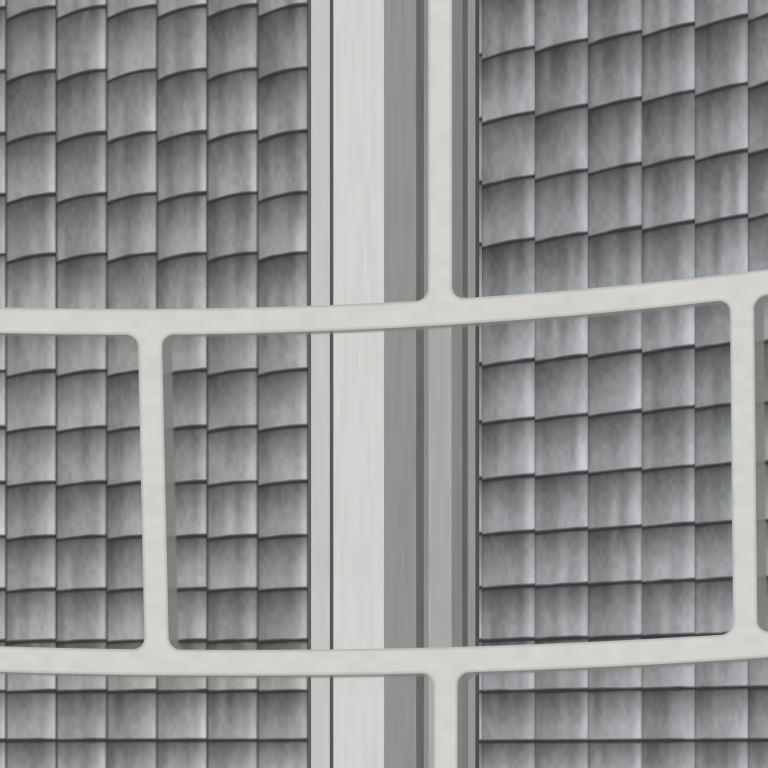
This pattern is drawn by a Shadertoy shader. Its source:

```glsl
// Curved shingle cladding in two panels, split by a ribbed post, behind a pale rounded frame.
// Shingles come from a column repeat and a quadratic row spacing that flattens downwards;
// the frame is a rounded union of bowed rails and bars. Units: percent of canvas, y down.

const float RAIL_HALF = 1.68;
const float BAR_HALF = 1.58;
const float FILLET = 1.6;
const vec2 FRAME_DEPTH = vec2(1.25, 0.3);      // visible side of the frame
const vec3 PAINT = vec3(0.825, 0.822, 0.808);
const vec3 FRAME_SIDE = vec3(0.50, 0.50, 0.495);

const vec2 LEFT_ORIGIN = vec2(40.1, 1.3);
const vec2 RIGHT_ORIGIN = vec2(62.7, 7.42);
const float LEFT_PITCH = 6.55;
const float RIGHT_PITCH = 6.95;
const vec2 LEFT_ROWS = vec2(8.33, 0.078);      // row height, shrink per row
const vec2 RIGHT_ROWS = vec2(8.46, 0.086);
const float LINE_TONE = 0.21;

// Left edge and tone of each strip of the post
const int STRIPS = 12;
const float STRIP_X[STRIPS] = float[](40.1, 40.5, 42.95, 43.4, 50.0, 54.2,
                                      55.2, 55.8, 58.8, 60.2, 60.9, 61.9);
const float STRIP_TONE[STRIPS] = float[](0.36, 0.77, 0.34, 0.82, 0.57, 0.40,
                                         0.55, 0.66, 0.52, 0.38, 0.58, 0.30);

float hash(vec2 p) {
    p = fract(p * vec2(0.1031, 0.1137));
    p += dot(p, p.yx + 33.33);
    return fract((p.x + p.y) * p.x * 17.0);
}

float noise(vec2 p) {
    vec2 i = floor(p), f = fract(p);
    f = f * f * (3.0 - 2.0 * f);
    return mix(mix(hash(i), hash(i + vec2(1, 0)), f.x),
               mix(hash(i + vec2(0, 1)), hash(i + vec2(1, 1)), f.x), f.y);
}

float cover(float d, float aa) { return 1.0 - smoothstep(-aa, aa, d); }

float roundUnion(float a, float b) {
    return max(FILLET, min(a, b)) - length(max(FILLET - vec2(a, b), 0.0));
}

// Signed distance to the rails and the staggered bars between them
float frameDistance(vec2 p) {
    float upper = 41.9 - 0.00075 * (p.x - 17.0) * (p.x - 17.0);
    float lower = 86.3 - 0.0005 * (p.x - 31.0) * (p.x - 31.0);
    float rails = min(abs(p.y - upper), abs(p.y - lower)) - RAIL_HALF;
    float bars = abs(p.x - 57.3);
    if (p.y > lower) bars = abs(p.x - 58.0);
    else if (p.y > upper) bars = min(abs(p.x - 19.5 - 0.022 * (p.y - 43.0)),
                                     abs(p.x - 96.6 - 0.01 * (p.y - 38.0)));
    return roundUnion(rails, bars - BAR_HALF);
}

// Tone of a shingle panel; slope tilts whole rows, tooth tilts each shingle
float shingles(vec2 p, vec2 origin, float pitch, vec2 rows, float slope, float tooth,
               float seam, float aa) {
    float column = (p.x - origin.x) / pitch;
    float u = fract(column);
    float flatten = 1.0 - p.y / 100.0;
    float arch = 1.0 - (1.0 - u) * (1.0 - u) - 0.6;
    float y = p.y - origin.y + flatten * (slope * (p.x - origin.x) + tooth * arch);
    float row = (rows.x - sqrt(rows.x * rows.x - 4.0 * rows.y * y)) / (2.0 * rows.y);
    float f = fract(row);
    float height = rows.x - 2.0 * rows.y * row;

    // Light rises toward the lower right of each shingle
    float tone = mix(0.43, 0.59, smoothstep(0.0, 0.9, f)) * mix(0.91, 1.10, u);
    tone += 0.07 * (hash(floor(vec2(column, row)) + 40.0) - 0.5);
    tone += 0.12 * (noise(vec2(p.x * 0.9, p.y * 0.12)) - 0.5);
    tone += 0.05 * (noise(p * vec2(2.2, 1.1)) - 0.5);
    tone += 0.05 * (0.5 - flatten);

    // Column seam: pale lip, then dark joint
    tone += 0.09 * smoothstep(0.72, 0.95, u);
    float joint = min(u, 1.0 - u) * pitch;
    tone = mix(tone, 0.29, seam * cover(joint - 0.16, aa + 0.12));

    // Row edge: soft cast shadow and a thin uneven dark line
    tone *= 1.0 - 0.28 * exp(-f * height * 1.1);
    float edge = min(f, 1.0 - f) * height;
    float thickness = 0.16 + 0.13 * noise(p * vec2(0.6, 0.4));
    return mix(tone, LINE_TONE, 0.92 * cover(edge - thickness, aa + 0.12));
}

void mainImage(out vec4 fragColor, in vec2 fragCoord) {
    vec2 p = 100.0 * fragCoord / iResolution.xy;
    p.y = 100.0 - p.y;
    float aa = 75.0 / iResolution.y;

    // Left panel, post strips, right panel
    float tone = shingles(p, LEFT_ORIGIN, LEFT_PITCH, LEFT_ROWS, 0.01, 1.75, 0.75, aa);
    for (int i = 0; i < STRIPS; i++) {
        float wear = 0.03 * (noise(vec2(p.x * 2.0, p.y * 0.15 + float(i) * 7.0)) - 0.5);
        tone = mix(tone, STRIP_TONE[i] + wear, smoothstep(-aa, aa, p.x - STRIP_X[i]));
    }
    float rightSide = smoothstep(-aa, aa, p.x - 62.4);
    float rightTone = shingles(p, RIGHT_ORIGIN, RIGHT_PITCH, RIGHT_ROWS, 0.15, 0.85, 0.3, aa);
    tone = mix(tone, rightTone, rightSide);
    vec3 color = tone * mix(vec3(1.0, 1.005, 0.99), vec3(0.99, 1.0, 1.015), rightSide);

    // Frame: shaded side first, then the painted face with a darker rim
    float face = frameDistance(p);
    float side = frameDistance(p - FRAME_DEPTH);
    color = mix(color, FRAME_SIDE, 0.85 * cover(side, aa + 0.15));
    vec3 paint = PAINT + 0.03 * (noise(p * vec2(0.5, 0.9)) - 0.5);
    paint *= 1.0 - 0.13 * smoothstep(-0.5, 0.0, face);
    color = mix(color, paint, cover(face, aa));
    fragColor = vec4(color, 1.0);
}
```
